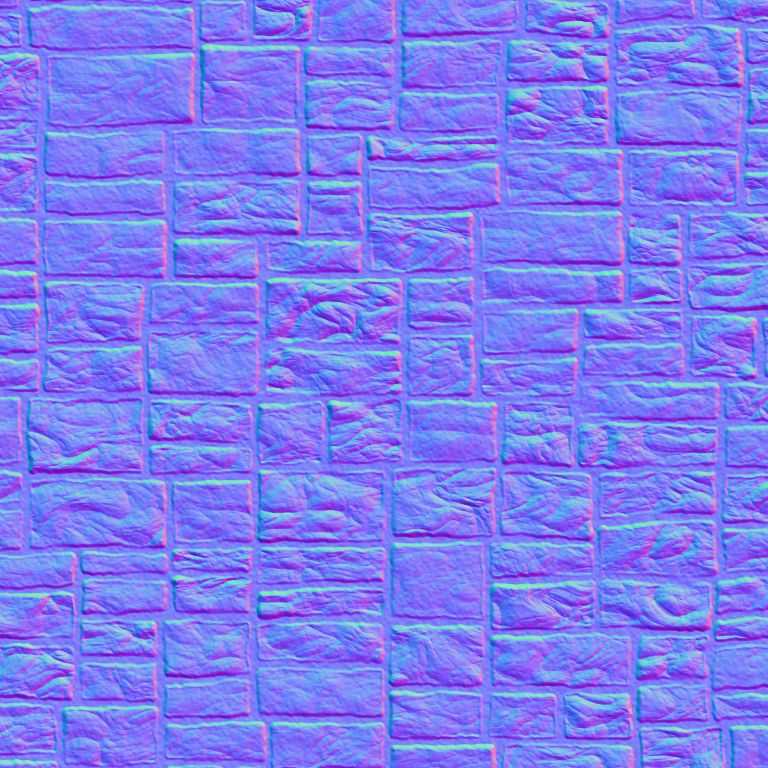
A Shadertoy shader for this texture map:

```glsl
// Tangent-space normal map of a wall of irregular, rough-hewn rectangular stones.

vec2 hash2(vec2 p) {
    vec3 q = fract(p.xyx * vec3(0.1031, 0.1030, 0.0973));
    q += dot(q, q.yzx + 33.33);
    return fract((q.xx + q.yz) * q.zy);
}

float noise(vec2 p) {
    vec2 i = floor(p), f = p - i;
    f = f * f * f * (f * (f * 6.0 - 15.0) + 10.0);
    return mix(mix(hash2(i).x, hash2(i + vec2(1, 0)).x, f.x),
               mix(hash2(i + vec2(0, 1)).x, hash2(i + vec2(1, 1)).x, f.x), f.y);
}

// Random point of a lattice cell; even cells carry a level seam through it, odd cells an upright one.
vec2 seam(vec2 cell) {
    return cell + 0.2 + 0.6 * hash2(cell + 17.0);
}

// Bounds and identity of the stone that contains p.
void findStone(vec2 p, out vec2 lo, out vec2 hi, out vec2 id) {
    vec2 grid = vec2(7.0, 9.0), g = p * grid, cell = floor(g);
    vec2 side = step(seam(cell), g);
    if (mod(cell.x + cell.y, 2.0) < 0.5)
        side.x = step(seam(cell + vec2(0.0, 2.0 * side.y - 1.0)).x, g.x);
    else
        side.y = step(seam(cell + vec2(2.0 * side.x - 1.0, 0.0)).y, g.y);

    // Four seams around the lattice corner enclose one block
    id = cell + side;
    vec2 ll = seam(id - 1.0), ur = seam(id);
    vec2 ul = seam(id - vec2(1, 0)), lr = seam(id - vec2(0, 1));
    bool even = mod(id.x + id.y, 2.0) < 0.5;
    lo = (even ? vec2(ul.x, ll.y) : vec2(ll.x, lr.y)) / grid;
    hi = (even ? vec2(lr.x, ur.y) : vec2(ur.x, ul.y)) / grid;

    // Split tall blocks into courses and long ones into shorter stones
    for (int i = 0; i < 2; i++) {
        vec2 r = hash2(id * 3.7 + float(i) * 11.0 + 5.0), size = hi - lo;
        vec2 cut = mix(lo, hi, 0.38 + 0.24 * r.y);
        if (size.y > mix(0.085, 0.12, r.x)) {
            if (p.y < cut.y) hi.y = cut.y;
            else { lo.y = cut.y; id += vec2(31.0, 57.0); }
        } else if (size.x > mix(0.17, 0.26, r.x)) {
            if (p.x < cut.x) hi.x = cut.x;
            else { lo.x = cut.x; id += vec2(73.0, 19.0); }
        }
    }
}

// Chiselled relief: creased noise, flaking mostly along the courses.
float chiselled(vec2 p) {
    p *= vec2(20.0, 33.0);
    p += 0.7 * vec2(noise(p * 0.8 + 3.0), noise(p * 0.8 + 41.0));
    float sum = 0.0, gain = 1.0;
    for (int i = 0; i < 4; i++) {
        sum += gain * abs(2.0 * noise(p) - 0.9);
        p = mat2(1.6, 1.2, -1.2, 1.6) * p + 7.3;
        gain *= 0.41;
    }
    return sum;
}

float wallHeight(vec2 p) {
    // Gently uneven courses
    vec2 q = p + 0.009 * (vec2(noise(p * 9.0), noise(p * 9.0 + 50.0)) - 0.5);
    vec2 lo, hi, id;
    findStone(q, lo, hi, id);
    vec2 rnd = hash2(id + 101.0), tilt = hash2(id + 203.0) - 0.5;

    // Distance inward from the ragged, rounded outline
    vec2 b = abs(q - 0.5 * (lo + hi)) - 0.5 * (hi - lo) + 0.010;
    float inside = 0.007 - length(max(b, 0.0)) - min(max(b.x, b.y), 0.0);
    inside += 0.004 * (noise(p * 40.0) - 0.5) + 0.002 * (noise(p * 140.0) - 0.5);

    // Stone face: chipped bevel, slight dome, tilt and chisel marks
    float chip = mix(0.4, 1.3, noise(p * 28.0 + 70.0));
    float height = 0.0032 * chip * smoothstep(0.0, 0.005, inside)
                 + 0.0016 * smoothstep(0.0, 0.025, inside);
    float rough = mix(0.0022, 0.0078, rnd.x);
    height += smoothstep(0.0, 0.008, inside)
            * (rough * (chiselled(p + rnd * 9.0) - 0.7)
               + dot(tilt * vec2(0.08, 0.16), q - 0.5 * (lo + hi)));

    // Sandy grain over stone and mortar
    return height + 0.0006 * noise(p * 230.0) + 0.0009 * noise(p * 85.0 + 9.0);
}

void mainImage(out vec4 fragColor, in vec2 fragCoord) {
    vec2 p = fragCoord / iResolution.xy;
    vec2 e = vec2(0.0009, 0.0);
    vec2 slope = vec2(wallHeight(p + e.xy) - wallHeight(p - e.xy),
                      wallHeight(p + e.yx) - wallHeight(p - e.yx)) / (2.0 * e.x);
    vec3 normal = normalize(vec3(-slope * vec2(1.1, 1.3), 1.0));
    fragColor = vec4(0.49 + 0.49 * normal, 1.0);
}
```
